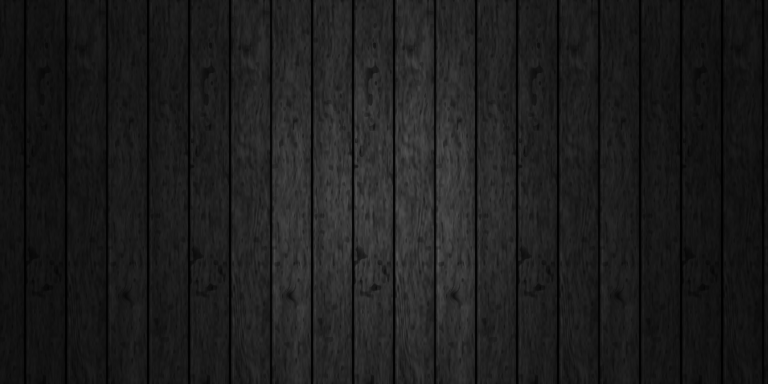
Reproduce this texture procedurally as a Shadertoy shader.

```glsl
// Dark charcoal wooden planks standing upright, lit by a soft central pool of light.
// Four plank designs repeat across; stretched value noise makes fibres and pores,
// and contour lines of a smooth height field make the growth rings.

float hash(vec2 p) {
    vec3 q = fract(p.xyx * vec3(0.1031, 0.1030, 0.0973));
    q += dot(q, q.yzx + 33.33);
    return fract((q.x + q.y) * q.z);
}

float noise(vec2 p) {
    vec2 cell = floor(p), f = fract(p);
    f = f * f * (3.0 - 2.0 * f);
    return mix(mix(hash(cell), hash(cell + vec2(1, 0)), f.x),
               mix(hash(cell + vec2(0, 1)), hash(cell + vec2(1, 1)), f.x), f.y);
}

// Brightness factor of the wood; across runs 0..1 over one plank, y is the height
float wood(float across, float y, float kind) {
    vec2 seed = vec2(kind * 61.0 + 7.0, kind * 23.0 + 11.0);
    vec2 p = vec2(across, y);

    // A small knot bends the grain of one design
    vec2 toKnot = (p - vec2(0.45, 0.23)) * vec2(1.0, 10.0);
    float knot = kind == 2.0 ? exp(-dot(toKnot, toKnot) * 45.0) : 0.0;
    p.x += 0.12 * (noise(vec2(across * 2.0, y * 9.0) + seed) - 0.5) + 0.15 * knot;

    // Growth rings: straight on most planks, closed arches on the second design
    float arched = kind == 1.0 ? 1.0 : 0.0;
    float height = p.x * mix(6.0, 1.5, arched)
                 + noise(p * vec2(2.3, 5.5) + seed) * mix(2.0, 6.0, arched);
    float rings = sin(6.2832 * height) * mix(0.05, 0.11, arched);

    // Fine fibres, broader streaks and slow stains
    float fibre = noise(p * vec2(17.0, 36.0) + seed) - 0.5;
    float fine = noise(p * vec2(29.0, 95.0) + seed.yx) - 0.5;
    float streak = noise(p * vec2(6.0, 5.0) + seed + 40.0) - 0.5;
    float stain = noise(p * vec2(1.5, 4.0) + seed + 80.0) - 0.5;
    float tone = 1.04 + rings + 0.32 * fibre + 0.30 * fine + 0.24 * streak + 0.14 * stain;

    // Short dark pores, and ragged cracks gathered on the first design
    float pores = smoothstep(0.72, 0.95, noise(p * vec2(15.0, 48.0) + seed + 120.0));
    float cracks = smoothstep(0.62, 0.82, noise(p * vec2(9.0, 60.0) + seed + 160.0))
                 * smoothstep(0.55, 0.75, noise(p * vec2(2.0, 7.0) + seed + 200.0));
    tone *= 1.0 - 0.28 * pores - (kind == 0.0 ? 0.5 : 0.2) * cracks;
    return tone * (1.0 - 0.55 * knot);
}

void mainImage(out vec4 fragColor, in vec2 fragCoord) {
    vec2 uv = fragCoord / iResolution.xy;

    // Plank number, design and position across the plank
    float s = (uv.x - 0.0326) / 0.05339;
    float kind = mod(floor(s), 4.0);
    float across = fract(s);
    float shade = wood(across, uv.y, kind) * (0.95 + 0.12 * hash(vec2(kind, 5.0)));

    // Seams: dark gap, soft shadow and a thin lit edge on the right
    float pixel = 1.0 / (0.05339 * iResolution.x);
    float seam = s - floor(s + 0.5);
    float seamKind = mod(floor(s + 0.5), 4.0);
    float wobble = 0.008 * (noise(vec2(uv.y * 30.0, seamKind * 9.0)) - 0.5);
    float gap = 1.0 - smoothstep(0.028 - 0.5 * pixel, 0.028 + 0.5 * pixel, abs(seam + wobble));
    float lit = exp(-pow((seam - 0.075) / 0.022, 2.0));
    shade *= 1.0 - 0.35 * exp(-abs(seam) / 0.06);
    shade *= 1.0 + 0.28 * lit;
    shade *= 1.0 - mix(0.65, 0.9, hash(vec2(seamKind, 17.0))) * gap;

    // Pool of light, taller than wide, fading to near black at the sides
    vec2 fromCentre = (uv - 0.5) * vec2(2.0, 0.77);
    float light = 0.04 + 0.18 / (1.0 + dot(fromCentre, fromCentre) / 0.16);

    fragColor = vec4(vec3(clamp(shade * light * 1.06, 0.0, 1.0)), 1.0);
}
```
